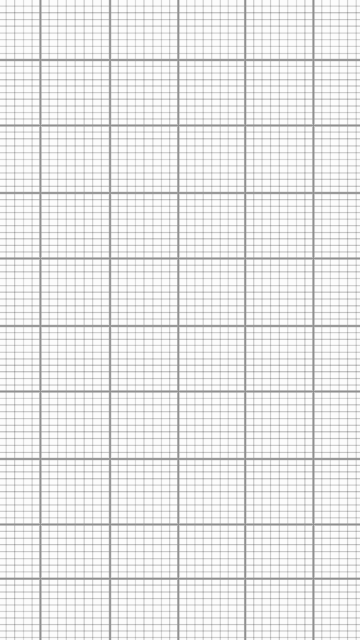
Reproduce this pattern procedurally as a Shadertoy shader.

```glsl
// Grey graph paper: thin ruled squares grouped by heavy lines, slightly uneven.

float hash(float n) {
    return fract(sin(n * 12.99) * 4375.85);
}

// Heavy vertical lines: even pitch with a small bulge on the left half.
float columnLine(float k) {
    return 48.5 + 81.9 * k + 1.9 * max(0.0, sin(k * 1.0472));
}

// Heavy horizontal lines: alternating pitch, with one short row near the bottom.
float rowLine(float k) {
    return 72.0 + 79.8 * k - 1.2 * mod(k, 2.0) - 15.9 * step(7.5, k);
}

float heavyLine(float k, bool rows) {
    return rows ? rowLine(k) : columnLine(k);
}

// Box-filtered coverage of a stroke at signed distance d.
float stroke(float d, float width, float blur) {
    float h = 0.5 * width;
    return (clamp(d + 0.5 * blur, -h, h) - clamp(d - 0.5 * blur, -h, h)) / blur;
}

// Ink of one ruling direction: x is thin lines, y is heavy lines.
vec2 ruling(float x, float pitch, float blur, bool rows) {
    vec2 ink = vec2(0.0);
    for (float k = -1.0; k < 10.0; k++) {
        float a = heavyLine(k, rows);
        float b = heavyLine(k + 1.0, rows);
        ink.y = max(ink.y, stroke(x - a, 2.5, blur));
        if (x >= a && x < b) {
            float count = round((b - a) / pitch);
            float i = round((x - a) / (b - a) * count);
            if (i > 0.5 && i < count - 0.5) {
                // Each thin line drifts a little and varies in tone.
                float seed = i + 17.0 * k + (rows ? 211.0 : 43.0);
                float center = mix(a, b, i / count) + 0.6 * (hash(seed) - 0.5);
                float tone = mix(0.8, 1.2, hash(seed + 5.3));
                ink.x = stroke(x - center, 1.0, blur) * tone;
            }
        }
    }
    return ink;
}

void mainImage(out vec4 fragColor, in vec2 fragCoord) {
    // Sheet coordinates, measured from the top left.
    vec2 sheet = vec2(432.0, 768.0);
    vec2 p = fragCoord / iResolution.xy * sheet;
    p.y = sheet.y - p.y;
    vec2 blur = max(sheet / iResolution.xy, vec2(1.6));

    vec2 columns = ruling(p.x, 10.2, blur.x, false);
    vec2 rows = ruling(p.y, 8.0, blur.y, true);

    // Thin lines darken where they cross; heavy lines cover them.
    float shade = 0.99 * (1.0 - 0.25 * columns.x) * (1.0 - 0.30 * rows.x);
    shade = mix(shade, 0.56, max(columns.y, rows.y));
    fragColor = vec4(vec3(shade), 1.0);
}
```
